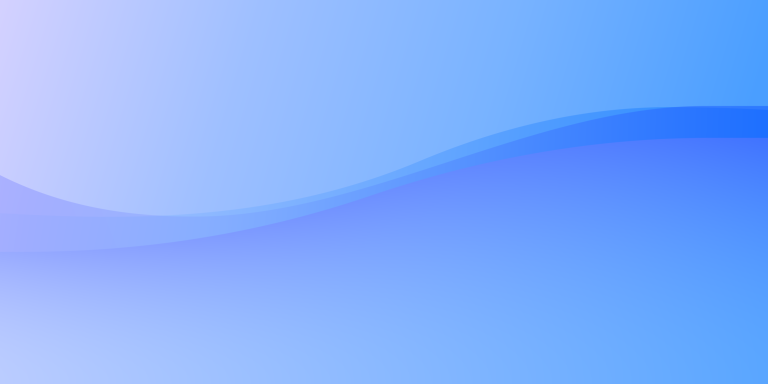
Reproduce this background procedurally as a WebGL 1 fragment shader.

```glsl
precision highp float;
// Soft lavender-to-blue gradient with three overlapping translucent waves.

uniform vec2 u_resolution;

// Cubic height between two knots, each given as (x, height, slope).
float hermite(float x, vec3 a, vec3 b) {
  float span = b.x - a.x;
  float t = clamp((x - a.x) / span, 0.0, 1.0);
  float s = 1.0 - t;
  return mix(a.y, b.y, t * t * (3.0 - 2.0 * t))
       + span * t * s * (a.z * s - b.z * t);
}

// Curve through three knots.
float wave(float x, vec3 a, vec3 b, vec3 c) {
  return x < b.x ? hermite(x, a, b) : hermite(x, b, c);
}

// Smooth coverage of the area below a curve.
float below(float height, float y) {
  float w = 0.75 / u_resolution.y;
  return smoothstep(-w, w, height - y);
}

// Slightly tilted sky gradient.
vec3 sky(vec2 p) {
  float u = p.x + 0.15 * (1.0 - p.y);
  vec3 color = mix(vec3(0.83, 0.82, 1.0), vec3(0.62, 0.75, 1.0), clamp(u / 0.34, 0.0, 1.0));
  color = mix(color, vec3(0.47, 0.70, 1.0), clamp((u - 0.34) / 0.34, 0.0, 1.0));
  return mix(color, vec3(0.29, 0.62, 1.0), clamp((u - 0.68) / 0.34, 0.0, 1.0));
}

void main() {
  vec2 p = gl_FragCoord.xy / u_resolution;
  float x = p.x;
  vec3 color = sky(p);

  // Back wave: pale on the left, bright blue on the right.
  float back = wave(x, vec3(0.0, 0.445, -0.12), vec3(0.547, 0.581, 0.84), vec3(0.872, 0.721, 0.0));
  back -= 0.45 * pow(max(x - 0.872, 0.0), 2.0);
  vec3 backColor = mix(vec3(0.60, 0.75, 1.0), vec3(0.10, 0.50, 1.0), x);
  color = mix(color, backColor, below(back, p.y) * mix(0.25, 0.8, x));

  // Middle wave: strongest at both ends.
  float middle = wave(x, vec3(0.0, 0.544, -1.0), vec3(0.254, 0.436, 0.0), vec3(0.918, 0.724, 0.0));
  vec3 middleColor = mix(vec3(0.55, 0.58, 1.0), vec3(0.10, 0.38, 1.0), x);
  float density = mix(0.2, 0.6, smoothstep(0.3, 0.95, x)) + 0.3 * (1.0 - smoothstep(0.0, 0.3, x));
  color = mix(color, middleColor, below(middle, p.y) * density);

  // Front wave: indigo crest fading to a light base.
  float front = wave(x, vec3(0.03, 0.344, 0.0), vec3(0.482, 0.49, 0.68), vec3(0.924, 0.641, 0.0));
  float rise = clamp(p.y / front, 0.0, 1.0);
  vec3 crest = mix(vec3(0.60, 0.67, 1.0), vec3(0.25, 0.45, 1.0), x);
  vec3 base = mix(vec3(0.73, 0.80, 1.0), vec3(0.35, 0.65, 1.0), x);
  color = mix(color, mix(base, crest, rise * rise), below(front, p.y));

  gl_FragColor = vec4(color, 1.0);
}
```
